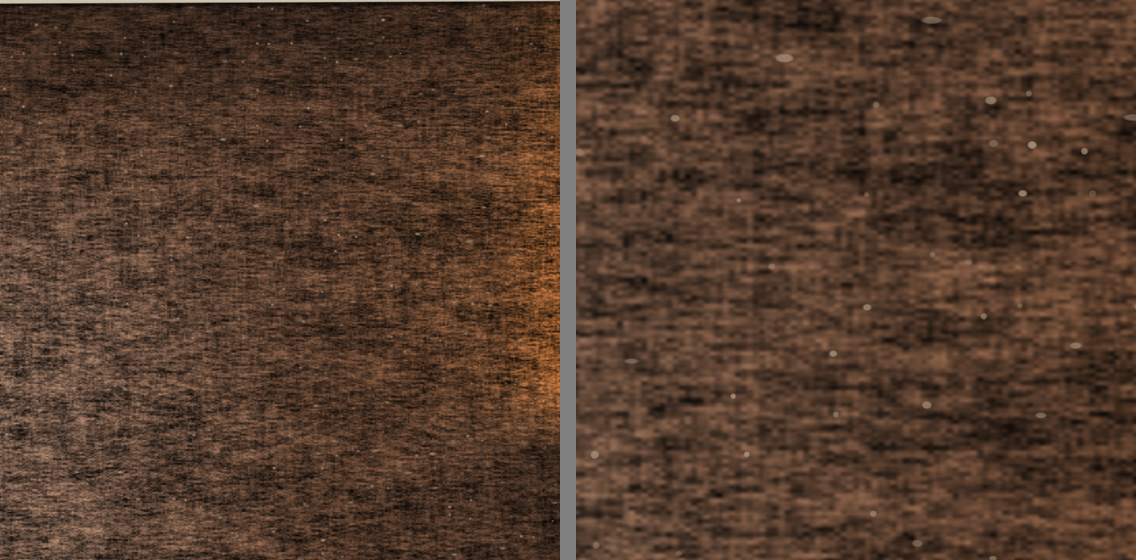
Left, the full canvas; right, a detail of the centre.
This texture is drawn by a Shadertoy shader. Its source:

```glsl
// Brown woven upholstery with short horizontal slubs, pale flecks and a warm glow at the right.
#define UMBER vec3(0.300, 0.208, 0.152)
#define PALE_TAUPE vec3(0.405, 0.312, 0.255)
#define AMBER vec3(0.570, 0.335, 0.155)
#define FLECK_COLOR vec3(0.660, 0.570, 0.480)
#define TRIM_COLOR vec3(0.800, 0.760, 0.680)
#define PATCH_CONTRAST 0.42
#define SLUB_CONTRAST 0.75
#define GRAIN_CONTRAST 0.62
#define THREAD_CONTRAST 0.28
#define FLECK_CELLS 34.0
#define FLECK_SHARE 0.28

float hash(vec2 p) {
    return fract(sin(dot(p, vec2(127.1, 311.7))) * 43758.5453);
}

// Smooth value noise, centred on zero
float noise(vec2 p) {
    vec2 cell = floor(p);
    vec2 f = fract(p);
    f = f * f * (3.0 - 2.0 * f);
    float low = mix(hash(cell), hash(cell + vec2(1.0, 0.0)), f.x);
    float high = mix(hash(cell + vec2(0.0, 1.0)), hash(cell + vec2(1.0, 1.0)), f.x);
    return mix(low, high, f.y) - 0.5;
}

// Cloth color under the uneven light
vec3 litCloth(vec2 uv) {
    float paleSide = (1.0 - smoothstep(0.0, 0.65, uv.x)) * (1.0 - smoothstep(0.35, 0.95, uv.y));
    vec3 color = mix(UMBER, PALE_TAUPE, paleSide);
    float glowHeight = smoothstep(0.17, 0.36, uv.y) * (1.0 - 0.55 * smoothstep(0.4, 1.0, uv.y));
    float wideGlow = smoothstep(0.5, 1.05, uv.x);
    float edgeGlow = smoothstep(0.84, 1.03, uv.x);
    color = mix(color, AMBER, glowHeight * (0.3 * wideGlow + 0.55 * edgeGlow));
    float shade = 1.0 - 0.32 * smoothstep(0.72, 1.0, uv.y);
    shade *= 1.0 - 0.2 * smoothstep(0.7, 1.0, uv.x) * (1.0 - smoothstep(0.1, 0.27, uv.y));
    return color * shade;
}

// Relative brightness of the weave
float weave(vec2 uv) {
    float patches = noise(uv * vec2(13.0, 32.0)) + 0.7 * noise(uv * vec2(28.0, 75.0) + 17.0);
    float slubs = noise(uv * vec2(62.0, 250.0) + 41.0) + 0.5 * noise(uv * vec2(115.0, 310.0) + 73.0);
    float grain = noise(uv * vec2(270.0, 390.0) + 5.0);
    float threads = noise(uv * vec2(300.0, 55.0) + 29.0);
    return 1.0 + PATCH_CONTRAST * patches + SLUB_CONTRAST * slubs
        + GRAIN_CONTRAST * grain + THREAD_CONTRAST * threads;
}

// Small bright knots, one at most in each grid cell
float flecks(vec2 uv, float pixel) {
    vec2 cell = floor(uv * FLECK_CELLS);
    vec2 center = (cell + 0.2 + 0.6 * vec2(hash(cell + 3.1), hash(cell + 8.7))) / FLECK_CELLS;
    float stretch = mix(1.0, 3.0, pow(hash(cell + 5.3), 3.0));
    float radius = mix(0.0012, 0.0024, hash(cell + 2.9));
    float dist = length((uv - center) / vec2(stretch, 1.0)) - radius;
    float present = step(hash(cell + 13.4), FLECK_SHARE);
    return present * mix(0.35, 0.9, hash(cell + 6.2)) * (1.0 - smoothstep(-pixel, pixel, dist));
}

void mainImage(out vec4 fragColor, in vec2 fragCoord) {
    vec2 uv = fragCoord / iResolution.xy;
    float pixel = 1.0 / iResolution.y;

    vec3 color = litCloth(uv) * max(weave(uv), 0.25);
    color = mix(color, FLECK_COLOR, flecks(uv, pixel));

    // Dark fold and thin, slightly tilted pale trim along the top
    float trimEdge = mix(0.9935, 0.998, uv.x);
    color *= 1.0 - 0.6 * smoothstep(trimEdge - 0.012, trimEdge, uv.y);
    color = mix(color, TRIM_COLOR, smoothstep(trimEdge - pixel, trimEdge + pixel, uv.y));

    fragColor = vec4(clamp(color, 0.0, 1.0), 1.0);
}
```
